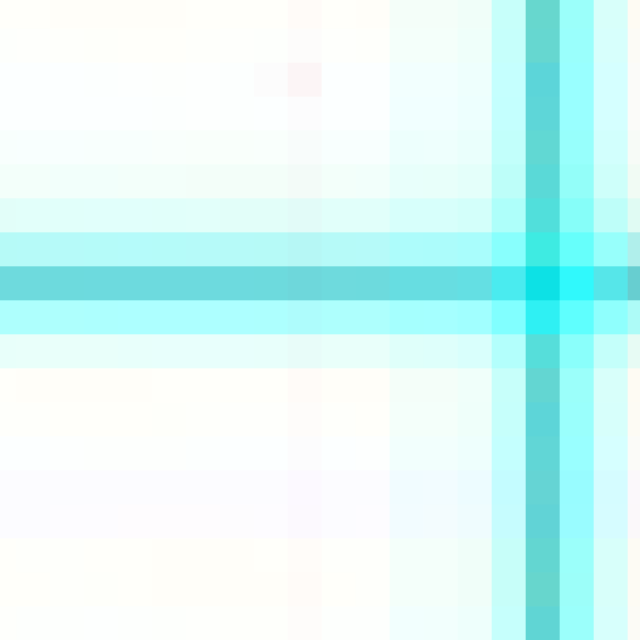
Give the GLSL for this pattern, as a three.js fragment shader.

```glsl
varying vec2 vUv;

float falloff(float dist, float strength, float rate, float reach) {
  return strength * exp(-rate * (dist - 1.0)) * step(dist, reach);
}

float isCell(float index, float target) {
  return 1.0 - step(0.5, abs(index - target));
}

// Strength of the vertical bar and its halo
float columnInk(float x) {
  float left = max(falloff(-x, 0.22, 1.3, 4.5), 0.042 * step(-x, 4.5));
  float right = falloff(x, 0.39, 0.95, 2.5);
  return x == 0.0 ? 0.61 : (x < 0.0 ? left : right);
}

// Strength of the horizontal bar and its halo
float rowInk(float y) {
  float below = falloff(-y, 0.31, 1.28, 2.5);
  float above = falloff(y, 0.28, 0.89, 4.5);
  return y == 0.0 ? 0.56 : (y < 0.0 ? below : above);
}

// Faint warm, cool and lilac drift between cells
vec3 paperTint(vec2 cell) {
  float wave = sin(cell.y * 1.13 - 1.3) + 0.4 * sin(cell.x * 0.7 + cell.y * 0.5);
  vec3 tint = mix(vec3(-0.012, 0.0, 0.0), vec3(0.0, -0.002, -0.022), smoothstep(-1.2, 1.2, wave));
  float lilac = isCell(cell.y, -6.5 + 0.5 * sign(cell.y + 6.5));
  lilac *= step(-7.5, cell.y) * step(cell.y, -5.5);
  tint += lilac * vec3(0.0, -0.012, 0.008);
  tint.gb -= isCell(cell.x, -7.0) * vec2(0.012, 0.007);
  float spot = isCell(cell.y, 6.0) * (isCell(cell.x, -7.0) + 0.4 * isCell(cell.x, -8.0));
  tint.gb -= spot * vec2(0.026, 0.03);
  return tint;
}

vec3 cellColor(vec2 cell) {
  float column = columnInk(cell.x);
  float row = rowInk(cell.y);
  float overlap = column * row;
  float darkColumn = isCell(cell.x, 0.0);
  float darkRow = isCell(cell.y, 0.0);

  // Cyan ink removes red; the two bars brighten where they cross
  float red = 1.0 - column - row + 0.68 * overlap;
  float shade = 0.16 * darkColumn + 0.145 * darkRow + 0.017 * isCell(cell.y, 1.0);
  float cyan = min(1.0, 1.0 - shade + 0.55 * overlap);
  vec3 color = vec3(red, cyan, cyan + 0.015 * darkRow);

  // Uneven pigment along the vertical bar and at the right margin
  float ripple = sin(cell.y * 1.9) + 0.6 * sin(cell.y * 0.8 + 1.0);
  color += darkColumn * (1.0 - darkRow) * ripple * vec3(0.015, 0.003, -0.012);
  float margin = step(2.5, cell.x);
  color -= margin * vec3(0.005, 0.015, 0.025);
  color -= margin * step(-0.5, cell.y) * step(cell.y, 1.5) * vec3(0.02, 0.03, 0.025);
  return clamp(color + paperTint(cell), 0.0, 1.0);
}

void main() {
  // Average nearby samples to soften the cell edges
  vec3 color = vec3(0.0);
  for (int i = 0; i < 3; i++) {
    for (int j = 0; j < 3; j++) {
      vec2 offset = (vec2(float(i), float(j)) - 1.0) * 0.0007;
      vec2 cell = floor((vUv + offset - vec2(0.8216, 0.5306)) / 0.0531);
      color += cellColor(cell);
    }
  }
  gl_FragColor = vec4(color / 9.0, 1.0);
}
```
